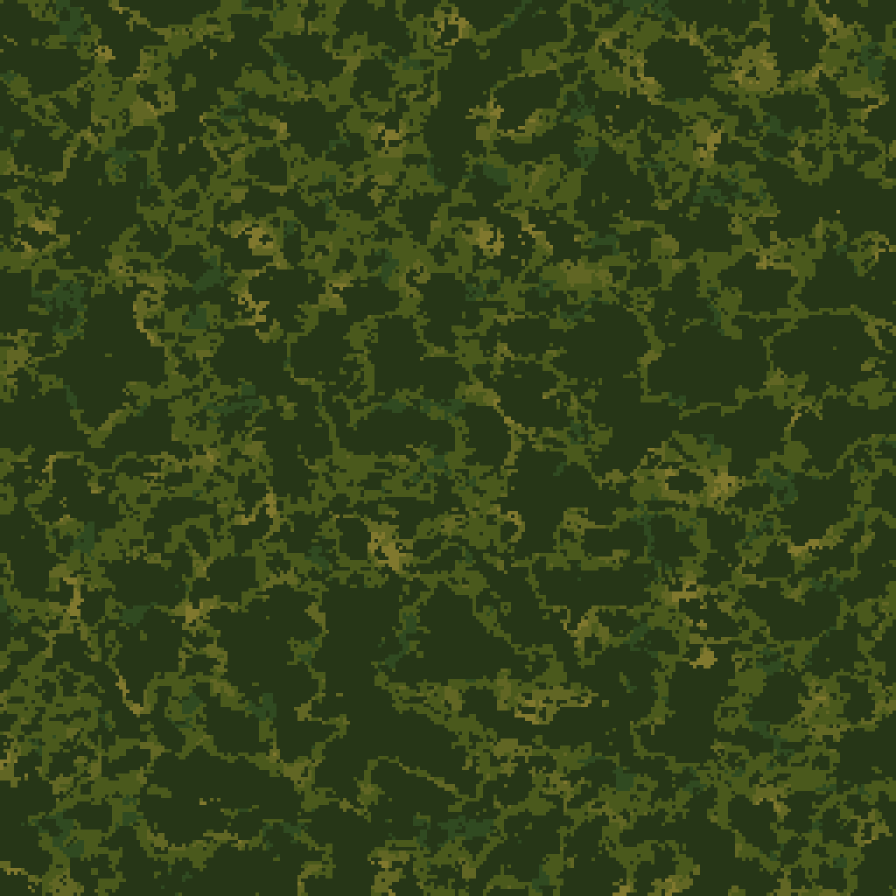
Give the GLSL for this texture, as a Shadertoy shader.

```glsl
const vec3 SHADE   = vec3(0.15, 0.21, 0.09);
const vec3 PINE    = vec3(0.19, 0.29, 0.13);
const vec3 MOSS    = vec3(0.29, 0.35, 0.11);
const vec3 OLIVE   = vec3(0.38, 0.40, 0.14);
const vec3 STRAW   = vec3(0.50, 0.47, 0.18);

const float GRID         = 256.0;  // square cells across the canvas
const vec2  VEIN_FREQ    = vec2(10.5, 12.0);
const float VEIN_GAIN    = 0.64;
const float VEIN_WIDTH   = 0.48;   // in standard deviations
const vec2  TINT_FREQ    = vec2(14.0, 15.0);
const float TINT_GAIN    = 0.60;
const float PINE_LEVEL   = -1.42;  // tint thresholds, same unit
const float OLIVE_LEVEL  = 0.72;
const float STRAW_LEVEL  = 1.85;
const float NOISE_SIGMA  = 0.2117; // deviation of one noise octave
const float TAU          = 6.2831853;

// Integer hash to a unit gradient
vec2 gradient(ivec2 cell, uint seed) {
    uint h = uint(cell.x) * 0x8da6b343u ^ uint(cell.y) * 0xd8163841u ^ seed * 0xcb1ab31fu;
    h = (h ^ (h >> 16)) * 0x7feb352du;
    h = (h ^ (h >> 15)) * 0x846ca68bu;
    h ^= h >> 16;
    float angle = TAU * float(h >> 8) / 16777216.0;
    return vec2(cos(angle), sin(angle));
}

float gradientNoise(vec2 p, uint seed) {
    ivec2 cell = ivec2(floor(p));
    vec2 f = fract(p);
    vec2 w = f * f * (3.0 - 2.0 * f);
    float a = dot(gradient(cell, seed), f);
    float b = dot(gradient(cell + ivec2(1, 0), seed), f - vec2(1.0, 0.0));
    float c = dot(gradient(cell + ivec2(0, 1), seed), f - vec2(0.0, 1.0));
    float d = dot(gradient(cell + ivec2(1, 1), seed), f - vec2(1.0, 1.0));
    return mix(mix(a, b, w.x), mix(c, d, w.x), w.y);
}

// Octave sum scaled to unit deviation; each octave is turned and shifted
float fractalNoise(vec2 p, float gain, uint seed) {
    const mat2 TURN = mat2(1.6, 1.2, -1.2, 1.6);
    float sum = 0.0, power = 0.0, amplitude = 1.0;
    for (uint i = 0u; i < 5u; i++) {
        sum += amplitude * gradientNoise(p, seed + i);
        power += amplitude * amplitude;
        amplitude *= gain;
        p = TURN * p + vec2(3.37, 7.61);
    }
    return sum / (NOISE_SIGMA * sqrt(power));
}

// Ragged veins follow the zero line of one field, a second one tints them
vec3 foliage(vec2 uv) {
    vec2 p = (floor(uv * GRID) + 0.5) / GRID;
    float vein = abs(fractalNoise(p * VEIN_FREQ + 0.29, VEIN_GAIN, 11u));
    if (vein > VEIN_WIDTH) return SHADE;

    float tint = fractalNoise(p * TINT_FREQ + 5.43, TINT_GAIN, 71u);
    if (tint > STRAW_LEVEL) return STRAW;
    if (tint > OLIVE_LEVEL) return OLIVE;
    return tint < PINE_LEVEL ? PINE : MOSS;
}

void mainImage(out vec4 fragColor, in vec2 fragCoord) {
    // Four samples per pixel smooth the cell borders
    vec3 color = vec3(0.0);
    for (int i = 0; i < 4; i++) {
        vec2 offset = vec2(i & 1, i >> 1) * 0.5 - 0.25;
        color += foliage((fragCoord + offset) / iResolution.y);
    }
    fragColor = vec4(color * 0.25, 1.0);
}
```
